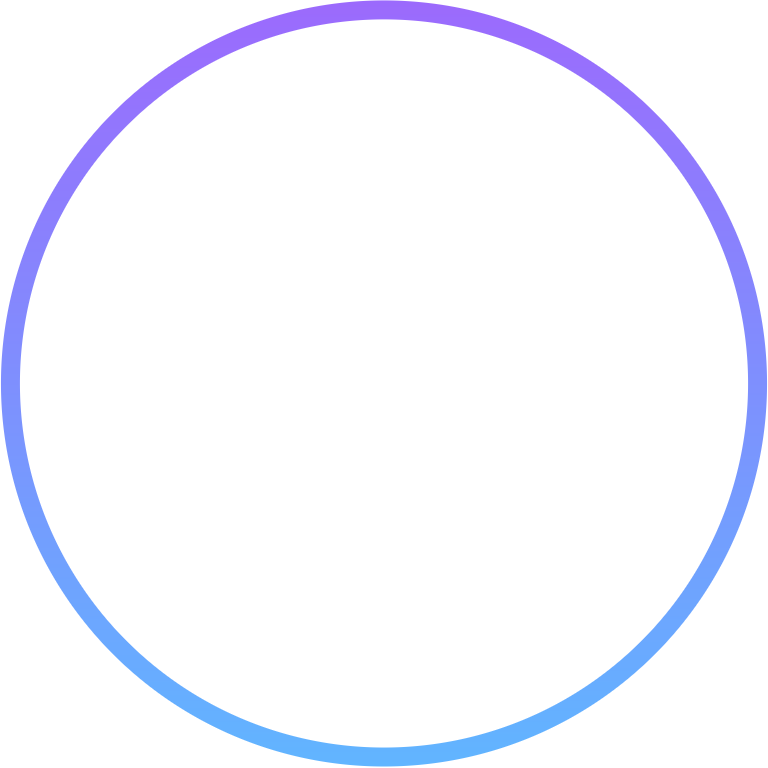
A Shadertoy shader for this background:

```glsl
const vec3 PAPER = vec3(1.0);
const vec3 SKY_BLUE = vec3(0.38, 0.71, 1.0);
const vec3 VIOLET = vec3(0.61, 0.415, 0.99);

// Signed distance to a ring with a given middle radius and band width
float ringDistance(vec2 p, vec2 center, float radius, float width) {
    return abs(length(p - center) - radius) - 0.5 * width;
}

// Coverage of a shape, smoothed over about one pixel
float coverage(float dist, float pixel) {
    return clamp(0.5 - dist / pixel, 0.0, 1.0);
}

// Vertical blend between two heights
vec3 verticalGradient(float y, float low, float high, vec3 bottom, vec3 top) {
    return mix(bottom, top, clamp((y - low) / (high - low), 0.0, 1.0));
}

void mainImage(out vec4 fragColor, in vec2 fragCoord) {
    float size = min(iResolution.x, iResolution.y);
    float pixel = 1.0 / size;
    vec2 p = (fragCoord - 0.5 * iResolution.xy) / size + 0.5;

    // Ring nearly touching the canvas border
    vec2 center = vec2(0.5, 0.5007);
    float ring = ringDistance(p, center, 0.4864, 0.0247);

    // Blue at the foot, violet at the crown
    vec3 ringColor = verticalGradient(p.y, 0.0, 1.0, SKY_BLUE, VIOLET);

    vec3 color = mix(PAPER, ringColor, coverage(ring, pixel));
    fragColor = vec4(color, 1.0);
}
```
